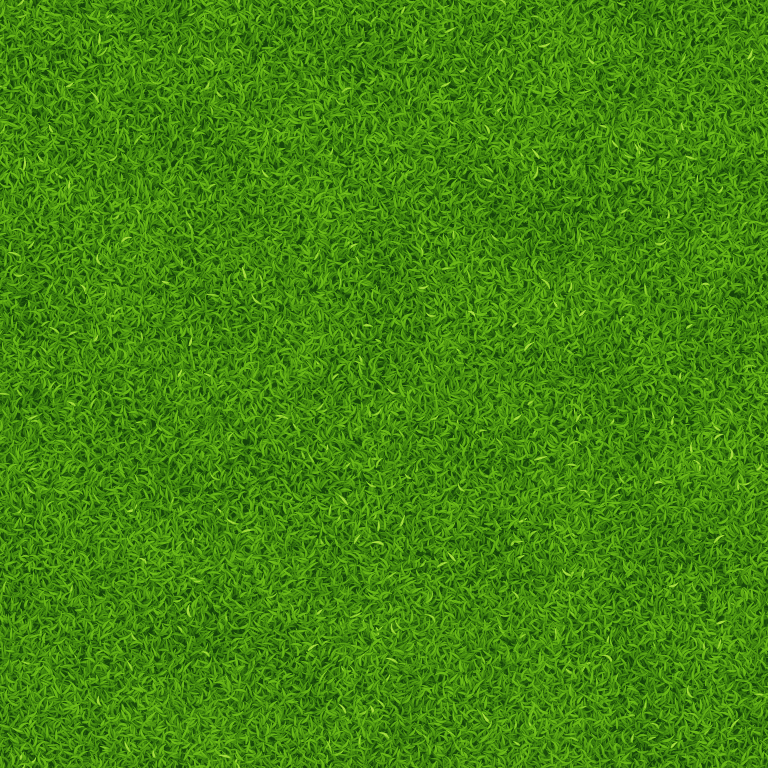
Reproduce this texture procedurally as a Shadertoy shader.

```glsl
const float CELLS = 96.0;          // blade cells across the canvas
const int LAYERS = 7;              // layers of blades, deepest first
const float HALF_LENGTH = 0.74;    // blade sizes, in cells
const float HALF_WIDTH = 0.165;
const float MAX_BEND = 0.55;
const float LEAN_SPREAD = 2.9;     // range of lean around upright, radians
const float CLUMP_LEAN = 0.7;
const float SHADOW_REACH = 0.16;
const float SHADOW_STRENGTH = 0.22;
const float DEEP_TONE = 0.20;
const float TOP_TONE = 0.90;
const float TONE_SPREAD = 0.40;
const float TIP_LIGHT = 0.32;
const float PATCHES = 9.0;         // repeats of the broad variation
const float PATCH_TONE = 0.13;
const float BRIGHT_SHARE = 0.04;

const vec3 SHADOW_GREEN = vec3(0.085, 0.265, 0.037);
const vec3 MID_GREEN = vec3(0.240, 0.500, 0.055);
const vec3 LIGHT_GREEN = vec3(0.420, 0.720, 0.090);
const vec3 STRAW_GREEN = vec3(0.660, 0.860, 0.260);

vec3 hash3(vec2 cell, int seed) {
    highp uvec3 v = uvec3(uint(cell.x), uint(cell.y), uint(seed));
    v = v * 1664525u + 1013904223u;
    v.x += v.y * v.z;
    v.y += v.z * v.x;
    v.z += v.x * v.y;
    v ^= v >> 16u;
    v.x += v.y * v.z;
    v.y += v.z * v.x;
    v.z += v.x * v.y;
    return vec3(v >> 8u) / 16777216.0;
}

float cornerSlope(vec2 corner, vec2 offset, float period, int seed) {
    float angle = 6.28319 * hash3(mod(corner, period), seed).x;
    return dot(vec2(cos(angle), sin(angle)), offset);
}

// Gradient noise that wraps after a whole period
float gradientNoise(vec2 p, float period, int seed) {
    vec2 i = floor(p), f = p - i;
    vec2 u = f * f * f * (f * (f * 6.0 - 15.0) + 10.0);
    vec2 e = vec2(1.0, 0.0);
    float low = mix(cornerSlope(i, f, period, seed),
                    cornerSlope(i + e.xy, f - e.xy, period, seed), u.x);
    float high = mix(cornerSlope(i + e.yx, f - e.yx, period, seed),
                     cornerSlope(i + e.xx, f - e.xx, period, seed), u.x);
    return mix(low, high, u.y);
}

// Signed distance to a bent, tapered blade; x: distance, y: 0 root to 1 tip, z: side
vec3 blade(vec2 p, float halfLength, float halfWidth, float bend) {
    float along = clamp(0.5 + 0.5 * p.y / halfLength, 0.0, 1.0);
    float side = p.x - bend * (p.y * p.y - 0.3 * halfLength * halfLength);
    side /= sqrt(1.0 + 4.0 * bend * bend * p.y * p.y);
    float width = halfWidth * pow(1.0 - along, 0.6) * (0.55 + 0.6 * smoothstep(0.0, 0.4, along));
    return vec3(max(abs(side) - width, abs(p.y) - halfLength), along, side / halfWidth);
}

// Paint one layer of blades over the tone below
float paintLayer(float tone, vec2 uv, int layer, float pixel) {
    float depth = float(layer) / float(LAYERS - 1);
    vec2 p = uv * CELLS + hash3(vec2(layer, 5), 90).xy * CELLS;
    vec2 home = floor(p);
    float clump = CLUMP_LEAN * gradientNoise(uv * PATCHES * 2.0, PATCHES * 2.0, 70 + layer);

    for (int y = 1; y >= -1; y--)
    for (int x = -1; x <= 1; x++) {
        vec2 cell = home + vec2(x, y);
        vec2 id = mod(cell, CELLS);
        vec3 place = hash3(id, layer * 2 + 1);
        vec3 form = hash3(id, layer * 2 + 2);

        float lean = (place.z - 0.5) * LEAN_SPREAD + clump;
        vec2 q = p - cell - place.xy;
        q = mat2(cos(lean), sin(lean), -sin(lean), cos(lean)) * q;
        float size = mix(0.65, 1.2, form.x);
        vec3 b = blade(q, HALF_LENGTH * size, HALF_WIDTH * mix(0.8, 1.2, form.z),
                       (form.y * 2.0 - 1.0) * MAX_BEND);

        float shade = 1.0 - smoothstep(0.0, SHADOW_REACH, b.x);
        tone *= 1.0 - SHADOW_STRENGTH * shade;

        float bladeTone = mix(DEEP_TONE, TOP_TONE, depth);
        bladeTone += TONE_SPREAD * (form.z - 0.5) + TIP_LIGHT * (b.y - 0.45);
        bladeTone += 0.07 * clamp(b.z, -1.0, 1.0);
        bladeTone += 0.5 * depth * step(1.0 - BRIGHT_SHARE, fract(form.z * 37.0));
        tone = mix(tone, bladeTone, clamp(0.5 - b.x / pixel, 0.0, 1.0));
    }
    return tone;
}

vec3 grassColour(float tone) {
    vec3 colour = mix(SHADOW_GREEN, MID_GREEN, clamp(tone * 2.0, 0.0, 1.0));
    colour = mix(colour, LIGHT_GREEN, clamp(tone * 2.0 - 1.0, 0.0, 1.0));
    return mix(colour, STRAW_GREEN, smoothstep(1.05, 1.6, tone));
}

void mainImage(out vec4 fragColor, in vec2 fragCoord) {
    vec2 uv = fragCoord / iResolution.xy;
    float pixel = CELLS / iResolution.y;
    float tone = 0.0;
    for (int layer = 0; layer < LAYERS; layer++)
        tone = paintLayer(tone, uv, layer, pixel);
    tone += PATCH_TONE * gradientNoise(uv * PATCHES, PATCHES, 50);
    fragColor = vec4(grassColour(tone), 1.0);
}
```
